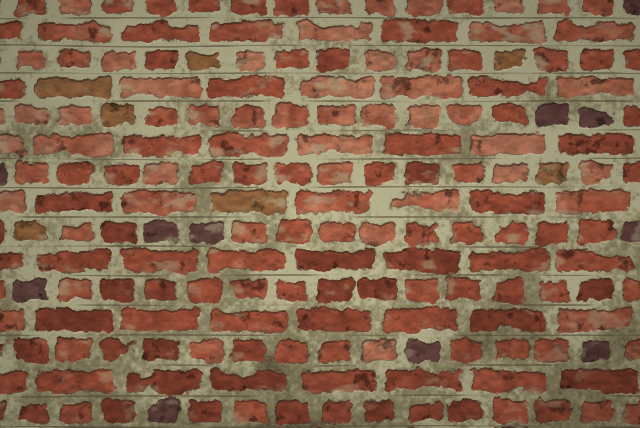
Write a Shadertoy shader that draws this texture.

```glsl
// Weathered brick wall: courses of headers and stretchers in rough, smeared mortar.

const float PI = 3.14159265;

// Layout, in canvas heights, measured from the upper left.
const float COURSE = 0.068;            // height of brick plus bed joint
const float FIRST_COURSE = 0.0098;     // centre of the top course
const float COURSE_BOW = 0.2;          // courses are a little taller mid-wall
const float STRETCHER_PITCH = 0.2031;
const float HEADER_PITCH = 0.1016;
const float STRETCHER_START = 0.0723;
const float HEADER_START = 0.0234;
const vec2 HALF_JOINT = vec2(0.0095, 0.0083);
const float CORNER = 0.009;

// Wear
const float CHIPPING = 0.026;
const float ROUGHNESS = 0.011;
const float SHADOW_DROP = 0.0045;
const float BURNT_SHARE = 0.06;
const float OCHRE_SHARE = 0.03;

// Colours
const vec3 MORTAR_LIGHT = vec3(0.66, 0.64, 0.51);
const vec3 MORTAR_MID = vec3(0.50, 0.47, 0.35);
const vec3 MORTAR_DARK = vec3(0.34, 0.30, 0.22);
const vec3 BRICK_DEEP = vec3(0.43, 0.21, 0.15);
const vec3 BRICK_RED = vec3(0.55, 0.28, 0.20);
const vec3 BRICK_PALE = vec3(0.64, 0.42, 0.32);
const vec3 BRICK_BURNT = vec3(0.31, 0.22, 0.21);
const vec3 BRICK_OCHRE = vec3(0.48, 0.34, 0.20);
const vec3 SHADOW = vec3(0.19, 0.14, 0.10);

float hash(vec2 p) {
    vec3 q = fract(vec3(p.xyx) * 0.1031);
    q += dot(q, q.yzx + 33.33);
    return fract((q.x + q.y) * q.z);
}

float noise(vec2 p) {
    vec2 i = floor(p), f = fract(p);
    f = f * f * (3.0 - 2.0 * f);
    float a = mix(hash(i), hash(i + vec2(1, 0)), f.x);
    float b = mix(hash(i + vec2(0, 1)), hash(i + vec2(1, 1)), f.x);
    return mix(a, b, f.y);
}

float fbm(vec2 p) {
    float sum = 0.0, weight = 0.5;
    for (int i = 0; i < 5; i++) {
        sum += weight * noise(p);
        p = mat2(1.6, 1.2, -1.2, 1.6) * p + 17.3;
        weight *= 0.5;
    }
    return sum / 0.96875;
}

// Signed distance to the brick of this cell; also its id and local position.
float brickDistance(vec2 p, out vec2 id, out vec2 local) {
    float v = (p.y + 0.006 * (noise(p * vec2(3.0, 9.0)) - 0.5) - FIRST_COURSE) / COURSE;
    v += COURSE_BOW * sin(PI * v / 14.0);
    float row = floor(v + 0.5);
    bool header = mod(row, 2.0) < 0.5;
    float pitch = header ? HEADER_PITCH : STRETCHER_PITCH;
    float start = header ? HEADER_START : STRETCHER_START;
    float u = (p.x - start + 0.008 * (hash(vec2(row, 7.0)) - 0.5)) / pitch;
    id = vec2(floor(u), row);
    local = vec2((fract(u) - 0.5) * pitch, (v - row) * COURSE);

    // Uneven size and placement, then ragged and chipped edges.
    vec2 jitter = vec2(hash(id + 31.7), hash(id + 58.2));
    vec2 halfSize = 0.5 * vec2(pitch, COURSE) - HALF_JOINT - vec2(0.006, 0.003) * jitter;
    vec2 q = local - vec2(0.005, 0.002) * (jitter.yx - 0.5);
    q.y += 0.05 * (hash(id + 11.1) - 0.5) * q.x;
    q = abs(q) - halfSize + CORNER;
    float d = length(max(q, 0.0)) + min(max(q.x, q.y), 0.0) - CORNER;
    d += CHIPPING * (fbm(p * 24.0) - 0.5) + ROUGHNESS * (fbm(p * 95.0) - 0.5);
    return d + 0.010 * smoothstep(0.72, 0.95, noise(p * 17.0 + 40.0));
}

vec3 brickColor(vec2 p, vec2 id) {
    float tone = hash(id + 3.3) + 0.5 * (0.45 - p.y) + 0.9 * (fbm(p * 16.0 + 9.0) - 0.5);
    vec3 c = mix(BRICK_DEEP, BRICK_RED, smoothstep(-0.1, 0.5, tone));
    c = mix(c, BRICK_PALE, smoothstep(0.5, 1.15, tone));

    // Odd fired bricks occur mostly among the headers.
    float kind = hash(id + 77.0) + 0.035 * mod(id.y, 2.0);
    if (kind < BURNT_SHARE) c = mix(c, BRICK_BURNT, 0.85);
    else if (kind < BURNT_SHARE + OCHRE_SHARE) c = mix(c, BRICK_OCHRE, 0.8);

    // Scuffs, pits and thin mortar smears.
    c *= 0.76 + 0.48 * fbm(p * vec2(60.0, 95.0));
    c *= 1.0 - 0.4 * smoothstep(0.63, 0.8, fbm(p * 42.0 + 5.0));
    float smear = smoothstep(0.57, 0.78, fbm(p * vec2(20.0, 34.0) + 70.0));
    return mix(c, MORTAR_LIGHT, smear * mix(0.6, 0.35, p.y));
}

vec3 mortarColor(vec2 p, vec2 local) {
    float tone = 0.74 - 0.32 * p.y + 1.1 * (fbm(p * 9.0 + 2.0) - 0.5);
    tone += 0.7 * (fbm(p * 110.0) - 0.5);
    vec3 c = mix(MORTAR_DARK, MORTAR_MID, smoothstep(-0.15, 0.35, tone));
    c = mix(c, MORTAR_LIGHT, smoothstep(0.3, 0.75, tone));
    // Broken tooling line along the bed joints.
    float groove = abs(abs(local.y) - 0.5 * COURSE + 0.001 * noise(p * 30.0));
    float broken = smoothstep(0.4, 0.65, noise(p * vec2(9.0, 15.0)));
    return mix(c, MORTAR_DARK, 0.6 * broken * smoothstep(0.0022, 0.0004, groove));
}

void mainImage(out vec4 fragColor, in vec2 fragCoord) {
    vec2 p = vec2(fragCoord.x, iResolution.y - fragCoord.y) / iResolution.y;
    float pixel = 1.0 / iResolution.y;
    vec2 id, local, idAbove, localAbove;
    float above = brickDistance(p - vec2(0.001, SHADOW_DROP), idAbove, localAbove);
    float d = brickDistance(p, id, local);

    float brick = smoothstep(pixel, -pixel, d);
    vec3 color = mix(mortarColor(p, local), brickColor(p, id), brick);

    // Shade under the mortar lip, dark seams and a lit lower lip.
    float lip = brick * smoothstep(-0.001, 0.003, above);
    float seam = exp(-abs(d) / 0.0017) * smoothstep(0.3, 0.65, noise(p * 38.0));
    float ledge = (1.0 - brick) * smoothstep(0.001, -0.003, above);
    color = mix(color, SHADOW, 0.55 * lip);
    color = mix(color, SHADOW, 0.5 * seam);
    color += 0.05 * ledge;

    // Broad grime and darker corners.
    vec2 edge = (fragCoord / iResolution.xy - 0.5) * 2.0;
    color *= 0.92 + 0.2 * fbm(p * 3.5 + 20.0);
    color *= 1.04 - 0.13 * dot(edge, edge);
    fragColor = vec4(clamp(color, 0.0, 1.0), 1.0);
}
```
